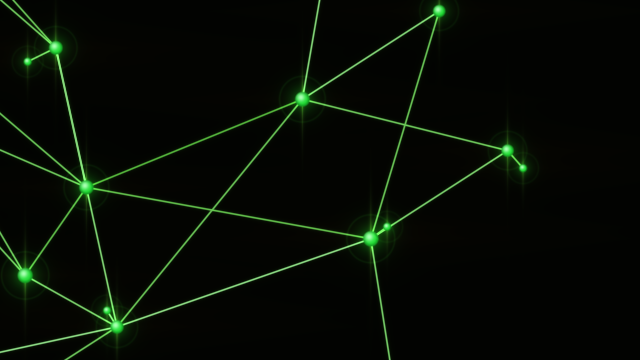
This background is drawn by a Shadertoy shader. Its source:

```glsl
// A glowing green network on black: hub spheres joined by thin straight links.
// Hubs follow a stepped sequence, dense at the left and sparse at the right;
// links are segment distances, and flares are sums of exponential falloffs.

#define HUBS 8
#define HUB_RADIUS 0.021
#define SATELLITE_RADIUS 0.011
#define LINK_HALF_WIDTH 0.0023
#define GLOW_SIZE 0.021
#define STREAK_LENGTH 0.05
#define HALO_RADIUS 0.066
#define BACKGROUND vec3(0.008, 0.013, 0.003)
#define LINK_PALE vec3(0.58, 0.88, 0.56)
#define LINK_GREEN vec3(0.32, 0.70, 0.22)
#define SPHERE_GREEN vec3(0.10, 0.86, 0.18)
#define SPHERE_SHINE vec3(0.66, 1.00, 0.70)

float hash(float n) {
    return fract(sin(n * 12.99 + 4.1) * 4375.85);
}

// Positions are in units of the canvas height.
vec2 hubPosition(int i) {
    float n = float(i);
    float x = i < HUBS / 2 ? 0.07 + 0.085 * n : 0.08 + 0.19 * n;
    return vec2(x, 1.02 * fract(0.24 + 0.62 * n) - 0.01);
}

float hubRadius(int i) {
    return HUB_RADIUS * mix(0.8, 1.15, hash(float(i) + 30.0));
}

bool hasSatellite(int i) {
    return i % 2 == 1;
}

vec2 satellitePosition(int i) {
    float angle = 1.2 + 2.4 * float(i);
    float reach = mix(0.05, 0.09, hash(float(i) + 50.0));
    return hubPosition(i) + reach * vec2(cos(angle), sin(angle));
}

float segmentDistance(vec2 p, vec2 a, vec2 b) {
    vec2 ap = p - a, ab = b - a;
    return length(ap - ab * clamp(dot(ap, ab) / dot(ab, ab), 0.0, 1.0));
}

void drawLink(inout vec3 color, vec2 p, vec2 a, vec2 b, float seed) {
    float d = segmentDistance(p, a, b);
    float soft = 0.6 / iResolution.y + 0.0006;
    float cover = 1.0 - smoothstep(LINK_HALF_WIDTH - soft, LINK_HALF_WIDTH + soft, d);
    vec3 tint = mix(LINK_GREEN, LINK_PALE, hash(seed));
    color += vec3(0.05, 0.16, 0.03) * exp(-d / 0.0035);
    color = mix(color, tint, cover);
}

// Soft glow, vertical streak, wide warm smear and thin halo ring.
vec3 flare(vec2 q, float size) {
    float d = length(q);
    vec2 a = abs(q);
    float ring = (d - HALO_RADIUS * size) / 0.003;
    vec3 light = vec3(0.06, 0.62, 0.09) * exp(-d / (GLOW_SIZE * size));
    light += vec3(0.30, 0.55, 0.14) * exp(-a.x / 0.0032 - a.y / (STREAK_LENGTH * size));
    light += vec3(0.022, 0.010, 0.003) * exp(-a.y / 0.035 - a.x / 0.25);
    light += vec3(0.015, 0.060, 0.012) * exp(-ring * ring);
    return light * size;
}

void drawSphere(inout vec3 color, vec2 q, float radius) {
    float d = length(q);
    float soft = 0.8 / iResolution.y + 0.001;
    float cover = 1.0 - smoothstep(radius - soft, radius + soft, d);
    float shine = exp(-3.2 * dot(q / radius - vec2(-0.2, 0.25), q / radius - vec2(-0.2, 0.25)));
    float rim = smoothstep(0.5, 1.0, d / radius);
    vec3 surface = mix(SPHERE_GREEN * (1.0 - 0.3 * rim), SPHERE_SHINE, shine);
    color = mix(color, surface, cover);
}

void mainImage(out vec4 fragColor, in vec2 fragCoord) {
    vec2 p = fragCoord / iResolution.y;
    vec3 color = BACKGROUND;

    // Links between hubs, to satellites and out past the canvas edges
    for (int i = 0; i < HUBS; i++) {
        vec2 hub = hubPosition(i);
        float n = float(i);
        int skip = i % 2 == 0 ? 3 : 1;
        if (i + 2 < HUBS) drawLink(color, p, hub, hubPosition(i + 2), n);
        if (i + skip < HUBS) drawLink(color, p, hub, hubPosition(i + skip), n + 10.0);
        if (hasSatellite(i)) drawLink(color, p, hub, satellitePosition(i), n + 20.0);
        if (i < HUBS / 2) {
            for (float k = 0.0; k < 2.0; k++) {
                float exitHeight = hub.y + 1.4 * (hash(n * 2.0 + k + 70.0) - 0.5);
                drawLink(color, p, hub, vec2(-0.3, exitHeight), n + 40.0 + k);
            }
        } else if (i < HUBS - 2) {
            drawLink(color, p, hub, vec2(hub.x + 0.1, hub.y > 0.5 ? 1.3 : -0.3), n + 60.0);
        }
    }

    // Flares and spheres over the links
    for (int i = 0; i < HUBS; i++) {
        vec2 q = p - hubPosition(i);
        float radius = hubRadius(i);
        color += flare(q, radius / HUB_RADIUS);
        drawSphere(color, q, radius);
        if (hasSatellite(i)) {
            vec2 s = p - satellitePosition(i);
            color += flare(s, 0.65);
            drawSphere(color, s, SATELLITE_RADIUS);
        }
    }

    fragColor = vec4(clamp(color, 0.0, 1.0), 1.0);
}
```
